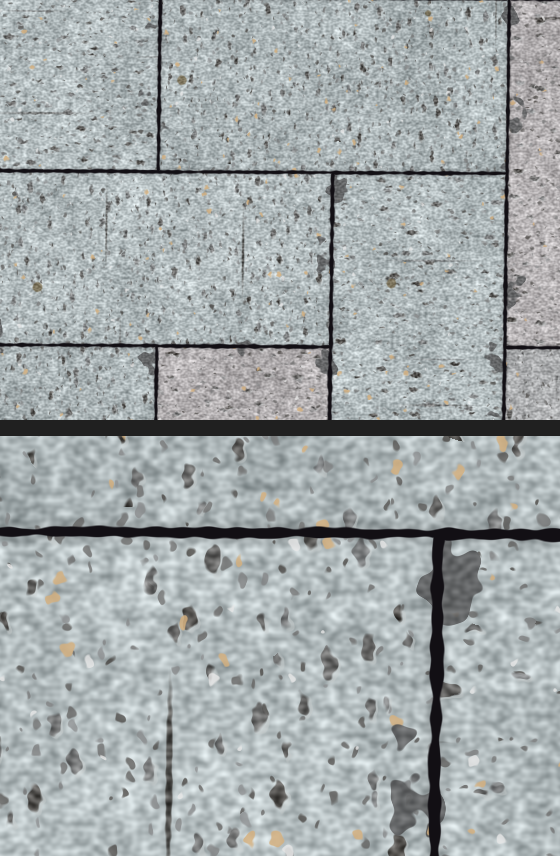
Top: the whole. Bottom: its middle third, enlarged.
Write a WebGL 2 fragment shader that draws this texture.

```glsl
#version 300 es
precision highp float;
// Weathered blue-grey pavers in a herringbone bond, pitted, scratched and stained at the joints.
uniform vec2 u_resolution;
out vec4 fragColor;

#define CELLS 2.41                          // paver widths per canvas height
#define SHIFT vec2(0.079, 0.02)             // bond offset
#define SKEW vec2(0.029, -0.012)            // slightly crooked laying
#define GAP 0.0095                          // half joint width
#define STONE vec3(0.685, 0.722, 0.730)
#define WARM vec3(0.700, 0.685, 0.690)
#define JOINT vec3(0.07, 0.06, 0.08)
#define STAIN vec3(0.37, 0.375, 0.38)
#define PIT vec3(0.25, 0.235, 0.22)
#define CRUMB vec3(0.83, 0.69, 0.50)
#define LICHEN vec3(0.47, 0.43, 0.33)

vec3 hash3(vec2 cell, float seed) {
  uvec3 v = uvec3(ivec3(cell, seed)) * 1664525u + 1013904223u;
  v.x += v.y * v.z; v.y += v.z * v.x; v.z += v.x * v.y;
  v ^= v >> 16u;
  v.x += v.y * v.z; v.y += v.z * v.x; v.z += v.x * v.y;
  return vec3(v >> 8u) / 16777216.0;
}

float cornerSlope(vec2 cell, vec2 offset) {
  float angle = 6.2832 * hash3(cell, 3.0).x;
  return dot(vec2(cos(angle), sin(angle)), offset);
}

float gradientNoise(vec2 p) {
  vec2 i = floor(p), f = p - i, e = vec2(0, 1);
  vec2 u = f * f * f * (f * (f * 6.0 - 15.0) + 10.0);
  return mix(mix(cornerSlope(i, f), cornerSlope(i + e.yx, f - e.yx), u.x),
             mix(cornerSlope(i + e, f - e), cornerSlope(i + 1.0, f - 1.0), u.x), u.y);
}

// Randomly placed ovals: x is coverage, y a random tone per oval
vec2 scatter(vec2 p, float grid, vec2 radii, float share, float seed, float px) {
  vec2 s = p * grid, best = vec2(0);
  for (int j = -1; j <= 1; j++)
    for (int i = -1; i <= 1; i++) {
      vec2 cell = floor(s) + vec2(i, j);
      vec3 place = hash3(cell, seed), kind = hash3(cell, seed + 50.0);
      vec2 r = radii * mix(0.4, 1.0, place.z * place.z);
      float dist = (length((s - cell - place.xy) / grid / r) - 1.0) * min(r.x, r.y);
      float cover = step(kind.x, share) * (1.0 - smoothstep(-px, px, dist));
      if (cover > best.x) best = vec2(cover, kind.y);
    }
  return best;
}

// Finds the paver under g; local runs 0..2 along its length and 0..1 across
void findPaver(vec2 g, out vec2 id, out vec2 local, out bool lying) {
  vec2 cell = floor(g);
  float k = mod(cell.x + cell.y, 4.0);
  lying = k > 0.5 && k < 2.5;
  id = cell - (lying ? vec2(k - 1.0, 0) : vec2(0, k < 0.5 ? 1 : 0));
  local = lying ? g - id : (g - id).yx;
}

void main() {
  vec2 p = gl_FragCoord.xy / u_resolution.y;
  vec2 down = vec2(p.x, 1.0 - p.y);
  vec2 g = down * CELLS + down.yx * SKEW + SHIFT;
  float px = CELLS / u_resolution.y;

  vec2 id, local;
  bool lying;
  findPaver(g, id, local, lying);
  vec3 character = hash3(id, 11.0);
  vec2 edge = min(local, vec2(2, 1) - local);
  float wobble = 0.007 * gradientNoise(g * 24.0) + 0.006 * gradientNoise(g * 7.0);
  float edgeDist = min(edge.x, edge.y) + wobble;

  // Stone body: per-paver tint and layered mottling
  float warmth = mod(id.x, 2.0) * step(2.0, id.x + id.y) * (lying ? 0.6 : 1.0);
  vec3 color = mix(STONE, WARM, warmth) + 0.035 * (character.x - 0.5);
  float fine = gradientNoise(g * vec2(58, 76));
  float mottle = 0.09 * gradientNoise(g * 3.0) + 0.10 * gradientNoise(g * 13.0)
               + 0.17 * gradientNoise(g * vec2(28, 40)) + 0.19 * fine;
  color += mottle;
  color *= mix(0.86, 1.0, smoothstep(0.0, 0.035, edgeDist));

  // Pits and specks, stretched across the paver, with ragged outlines
  vec2 warp = vec2(gradientNoise(g * 45.0), gradientNoise(g * 45.0 + 31.0));
  vec2 q = local + id * 8.0 + 0.012 * warp;
  float density = 0.5 + 0.25 * character.y + 0.35 * gradientNoise(g * 2.5);
  vec2 pitSize = vec2(0.015, 0.031);
  float rim = scatter(q - vec2(0.006, 0.008), 10.0, pitSize, density, 21.0, px).x;
  color = mix(color, vec3(0.79, 0.81, 0.81), 0.5 * rim);
  vec2 specks = scatter(q, 22.0, vec2(0.009, 0.013), 0.5, 22.0, px);
  color = mix(color, mix(PIT, STAIN * 1.5, specks.y), 0.75 * specks.x);
  vec2 pits = scatter(q, 10.0, pitSize, density, 21.0, px);
  color = mix(color, mix(PIT, STAIN * 1.3, pits.y) + 0.35 * fine, 0.85 * pits.x);

  // Long scratches
  vec2 scratch = scatter(local + id * 8.0 + 0.003 * warp, 2.2, vec2(0.008, 0.23), 0.3, 23.0, px);
  color = mix(color, mix(PIT, STAIN * 1.4, scratch.y) + 0.4 * fine, 0.75 * scratch.x);

  // Tan crumbs, pale chips and round lichen dots
  color = mix(color, CRUMB, 0.85 * scatter(q, 9.0, vec2(0.013, 0.016), 0.25, 24.0, px).x);
  color = mix(color, vec3(0.91), 0.8 * scatter(q, 9.0, vec2(0.011), 0.2, 25.0, px).x);
  vec2 lichen = scatter(local + id * 8.0 + 0.003 * warp, 1.3, vec2(0.034), 0.5, 26.0, px);
  color = mix(color, LICHEN + 0.2 * fine, 0.9 * lichen.x);

  // Dark stains clinging mostly to the upright joints
  float upright = lying ? edge.x : edge.y;
  float level = lying ? edge.y : edge.x;
  float stain = gradientNoise(g * 5.0 + 4.0) + 0.25 * gradientNoise(g * 22.0)
              - 3.5 * min(upright, level + 0.05) - 0.14;
  color = mix(color, STAIN + 0.15 * fine, 0.92 * smoothstep(-6.0 * px, 6.0 * px, stain));

  // Open joints
  float gap = GAP * mix(0.7, 1.3, character.z);
  color = mix(JOINT, color, smoothstep(-px, px, edgeDist - gap));
  fragColor = vec4(clamp(color, 0.0, 1.0), 1.0);
}
```
